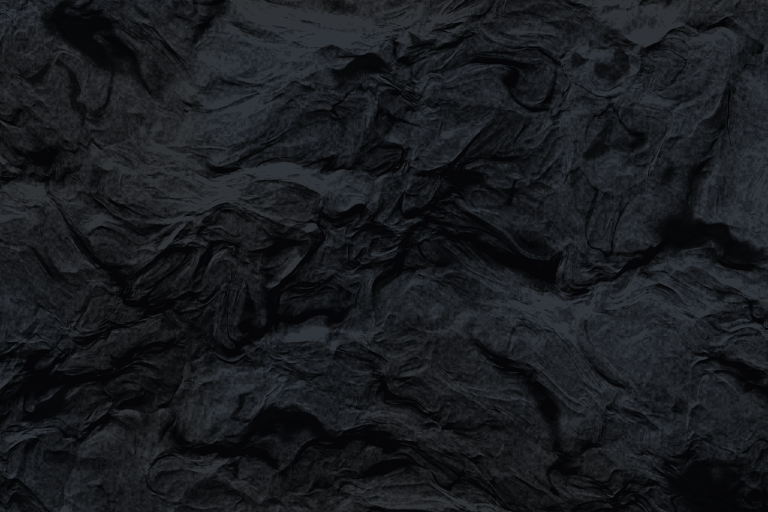
Give the GLSL for this texture, as a WebGL 1 fragment shader.

```glsl
precision highp float;
// Dark, weathered rock face with crumbled strata, hollows, short cracks and grit.
uniform vec2 u_resolution;

const vec3 SHADOW = vec3(0.018, 0.020, 0.026);
const vec3 SLATE = vec3(0.188, 0.209, 0.234);
const vec3 EARTH = vec3(0.190, 0.200, 0.212);
const vec2 LIGHT_DIR = vec2(-0.35, 0.94);
const float STRATA_ANGLE = -0.5;

vec2 hash2(vec2 p) {
  vec3 q = fract(p.xyx * vec3(0.1031, 0.1030, 0.0973));
  q += dot(q, q.yzx + 33.33);
  return fract((q.xx + q.yz) * q.zy);
}

mat2 rotation(float angle) {
  float c = cos(angle), s = sin(angle);
  return mat2(c, s, -s, c);
}

float valueNoise(vec2 p) {
  vec2 i = floor(p), f = fract(p);
  f = f * f * f * (f * (f * 6.0 - 15.0) + 10.0);
  float low = mix(hash2(i).x, hash2(i + vec2(1.0, 0.0)).x, f.x);
  float high = mix(hash2(i + vec2(0.0, 1.0)).x, hash2(i + 1.0).x, f.x);
  return mix(low, high, f.y);
}

// Distances to the nearest and second nearest cell points.
vec2 cellular(vec2 p) {
  vec2 base = floor(p), nearest = vec2(8.0);
  for (int y = -1; y <= 1; y++) {
    for (int x = -1; x <= 1; x++) {
      vec2 cell = base + vec2(float(x), float(y));
      float d = length(cell + hash2(cell) - p);
      nearest = vec2(min(nearest.x, d), min(nearest.y, max(nearest.x, d)));
    }
  }
  return nearest;
}

vec2 jitter(vec2 p, float frequency, float amount) {
  vec2 q = rotation(0.6) * p * frequency;
  return amount * (vec2(valueNoise(q), valueNoise(q + 31.7)) - 0.5);
}

// Bends the domain so lumps and strata lose their regularity.
vec2 warp(vec2 p) {
  vec2 q = p + 0.03 * sin(p.yx * vec2(6.1, 4.7) + 1.6 * sin(p * 3.3 + 0.8));
  q += jitter(q, 5.0, 0.09);
  q += jitter(q, 17.0, 0.04);
  return q + jitter(q, 43.0, 0.012);
}

vec2 alongStrata(vec2 p) {
  return rotation(-STRATA_ANGLE) * p * vec2(0.75, 1.1) + 4.0;
}

// Rounded boulders overlaid with ever finer, patchy ridged wrinkles.
float relief(vec2 p) {
  vec2 q = alongStrata(warp(p));
  float boulder = cellular(q * 3.4).x;
  float lump = cellular(q * 8.3 + 13.0).x;
  float pebble = cellular(q * 24.0 + 29.0).x;
  float height = -boulder * boulder / 3.4 - 0.6 * lump * lump / 8.3;
  height -= 0.5 * pebble * pebble / 24.0;
  float frequency = 7.0, weight = 0.55;
  for (int i = 0; i < 5; i++) {
    float ridge = 1.0 - abs(2.0 * valueNoise(q * frequency) - 1.0);
    float patchiness = 0.4 + 1.2 * valueNoise(q * frequency * 0.31 + 8.0);
    height += weight * patchiness * ridge / frequency;
    q = rotation(0.27) * q + 3.7;
    frequency *= 2.03;
    weight *= 0.99;
  }
  return height;
}

// Scattered hollows: crisp under the upper lip, soft towards the floor.
float hollows(vec2 p, float scale, float rarity) {
  vec2 q = p * scale, base = floor(q);
  float dark = 0.0;
  for (int y = -1; y <= 1; y++) {
    for (int x = -1; x <= 1; x++) {
      vec2 cell = base + vec2(float(x), float(y));
      vec2 seed = hash2(cell + 71.0);
      vec2 d = rotation(0.4) * (q - cell - 0.2 - 0.6 * hash2(cell + 19.0));
      float radius = mix(0.16, 0.34, seed.y);
      float reach = length(d * vec2(1.0, 1.9)) / radius;
      float blur = mix(0.95, 0.2, smoothstep(-0.4, 0.4, d.y / radius));
      float hollow = 1.0 - smoothstep(1.0 - blur, 1.0, reach);
      dark = max(dark, hollow * step(rarity, seed.x));
    }
  }
  return dark;
}

// Short, hair-thin lines along the level set of a noise field.
float cracks(vec2 p) {
  float line = abs(valueNoise(p * 19.0) - 0.5);
  float gap = smoothstep(0.55, 0.68, valueNoise(p * 15.0 + 23.0));
  return gap * (1.0 - smoothstep(0.015, 0.06, line));
}

void main() {
  vec2 p = gl_FragCoord.xy / u_resolution.y;
  vec2 bent = warp(p);
  vec2 strata = alongStrata(bent);

  // Light from above rakes across the relief.
  float reach = 0.003;
  float slope = (relief(p) - relief(p + reach * LIGHT_DIR)) / reach;
  float broad = valueNoise(p * 2.3 + 5.0) + 0.6 * valueNoise(p * 5.1 + 2.0) - 0.8;
  float tone = 0.60 + 0.17 * slope + 0.42 * broad + 0.14 * (p.x - 0.75);

  // Creases, cracks and hollows hold the shadow.
  vec2 cells = cellular(strata * 3.4);
  float crease = 1.0 - smoothstep(0.0, 0.14, cells.y - cells.x);
  tone -= 0.5 * crease * smoothstep(0.35, 0.8, valueNoise(p * 8.0 + 9.0));
  tone -= 0.4 * cracks(strata);
  vec2 ragged = bent + jitter(p, 12.0, 0.09) + jitter(p, 38.0, 0.03);
  tone *= 1.0 - 0.92 * hollows(ragged, 2.6, 0.5);
  tone *= 1.0 - 0.7 * hollows(ragged + 3.0, 8.0, 0.72);

  // Grit fades out in the darkest parts.
  float grit = valueNoise(p * 170.0) + 0.8 * valueNoise(p * 330.0 + 40.0) - 0.9;
  tone += 0.32 * grit * smoothstep(0.0, 0.4, tone);

  vec3 stone = mix(SLATE, EARTH, smoothstep(0.4, 0.8, valueNoise(p * 3.7 + 60.0)));
  gl_FragColor = vec4(mix(SHADOW, stone, clamp(tone, 0.0, 1.0)), 1.0);
}
```
